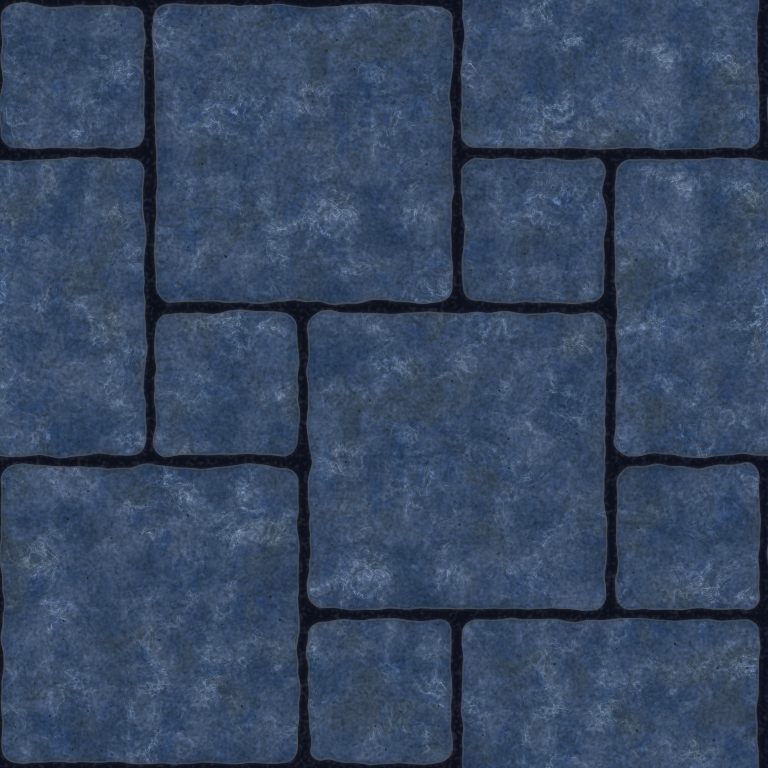
Give the GLSL for this texture, as a Shadertoy shader.

```glsl
// Blue stone paving: large and small square slabs in a pinwheel bond with dark, worn joints.

vec2 hash22(vec2 p) {
    vec3 q = fract(p.xyx * vec3(0.1031, 0.1030, 0.0973));
    q += dot(q, q.yzx + 33.33);
    return fract((q.xx + q.yz) * q.zy);
}

float cornerSlope(vec2 cell, vec2 f, vec2 corner, float period) {
    vec2 wrapped = mod(cell + corner + 0.5, period);
    return dot(hash22(wrapped + period * 1.7) * 2.0 - 1.0, f - corner);
}

// Gradient noise that wraps after one canvas; freq is a whole number.
float noise(vec2 uv, float freq) {
    vec2 i = floor(uv * freq), f = fract(uv * freq);
    vec2 w = f * f * f * (f * (f * 6.0 - 15.0) + 10.0);
    float low = mix(cornerSlope(i, f, vec2(0, 0), freq), cornerSlope(i, f, vec2(1, 0), freq), w.x);
    float high = mix(cornerSlope(i, f, vec2(0, 1), freq), cornerSlope(i, f, vec2(1, 1), freq), w.x);
    return mix(low, high, w.y);
}

float fbm(vec2 uv, float freq, int octaves) {
    float sum = 0.0, amp = 0.55;
    for (int i = 0; i < octaves; i++) {
        sum += amp * noise(uv, freq);
        freq *= 2.0;
        amp *= 0.62;
    }
    return sum;
}

float roundedBox(vec2 p, float halfSize, float radius) {
    vec2 q = abs(p) - halfSize + radius;
    return length(max(q, 0.0)) + min(max(q.x, q.y), 0.0) - radius;
}

vec3 stoneColor(vec2 uv) {
    vec2 warp = vec2(fbm(uv, 12.0, 4), fbm(uv + 0.37, 12.0, 4));
    vec2 st = uv + 0.035 * warp;

    // Mottled body with blue stains and grey patches
    float cloud = fbm(st, 15.0, 6);
    vec3 col = mix(vec3(0.165, 0.245, 0.36), vec3(0.265, 0.335, 0.445), smoothstep(-0.36, 0.36, cloud));
    col = mix(col, vec3(0.215, 0.27, 0.335), 0.75 * smoothstep(-0.02, 0.3, fbm(st + 0.61, 12.0, 5)));
    col = mix(col, vec3(0.14, 0.24, 0.41), 0.5 * smoothstep(0.05, 0.35, fbm(st + 0.23, 21.0, 5)));

    // Broken pale veins at two scales, with soft halos
    float coarse = abs(fbm(st + 0.11, 15.0, 6));
    float fine = abs(fbm(st + 0.79, 33.0, 5));
    float patches = smoothstep(-0.22, 0.38, fbm(uv + 0.47, 13.0, 5));
    float veins = 0.55 * exp(-coarse * 38.0) + 0.4 * exp(-fine * 32.0);
    col += vec3(0.26, 0.275, 0.285) * veins * patches;
    col += vec3(0.05, 0.05, 0.048) * exp(-coarse * 9.0) * patches;

    // Hairline dark creases, grain and tiny pits
    col *= 1.0 - 0.13 * exp(-abs(fbm(st + 0.53, 27.0, 5)) * 26.0);
    col *= 1.0 + 0.26 * noise(uv, 230.0) + 0.2 * noise(uv, 125.0);
    col *= 1.0 - 0.4 * smoothstep(0.42, 0.6, noise(uv + 0.3, 160.0));
    return col;
}

void mainImage(out vec4 fragColor, in vec2 fragCoord) {
    vec2 uv = fragCoord / iResolution.xy;
    float pixel = 5.0 / min(iResolution.x, iResolution.y);

    // A 5 by 5 grid, rows counted downward; each row shifts the bond by three cells
    vec2 p = vec2(uv.x, 1.0 - uv.y) * 5.0 + vec2(0.025, 0.0);
    vec2 cell = floor(p);
    float part = floor(mod(cell.x - 3.0 * cell.y + 0.5, 5.0));

    // Part 0 is a small slab, parts 1 to 4 are the quarters of a large one
    bool isSmall = part < 0.5;
    float size = isSmall ? 1.0 : 2.0;
    vec2 quarter = isSmall ? vec2(0.0) : vec2(mod(part - 1.0, 2.0), floor((part - 0.5) / 2.0));
    vec2 origin = cell - quarter;
    vec2 seed = hash22(floor(mod(origin + 0.5, 5.0)) + 3.0);
    vec2 slabUv = uv + seed;

    // Slab outline with a chipped, wavy edge
    float d = roundedBox(p - origin - 0.5 * size, 0.5 * size - 0.033, 0.095);
    d += 0.036 * noise(slabUv, 17.0) + 0.018 * noise(slabUv, 41.0);

    // Stone, slightly darker toward its edge, with a per-slab tone
    vec3 stone = stoneColor(slabUv) * (0.985 + 0.03 * seed.x);
    stone *= 1.0 - 0.16 * exp(min(d, 0.0) * 40.0);

    // Speckled joint, paler where it meets the stone
    float speck = smoothstep(-0.1, 0.5, noise(uv, 190.0) + 0.5 * noise(uv, 70.0));
    float fringe = exp(-max(d, 0.0) * 90.0);
    vec3 joint = mix(vec3(0.043, 0.06, 0.105), vec3(0.15, 0.17, 0.22), clamp(0.55 * speck + 0.6 * fringe, 0.0, 1.0));

    vec3 col = mix(stone, joint, smoothstep(-0.75 * pixel, 0.75 * pixel, d));

    // Thin grey rim along the arris
    float rimWidth = 0.005;
    float rim = 1.0 - smoothstep(rimWidth - 0.5 * pixel, rimWidth + 0.5 * pixel, abs(d + 0.005));
    col = mix(col, vec3(0.3, 0.315, 0.345), rim * (0.6 + 0.4 * noise(uv, 40.0)));

    fragColor = vec4(clamp(col, 0.0, 1.0), 1.0);
}
```
